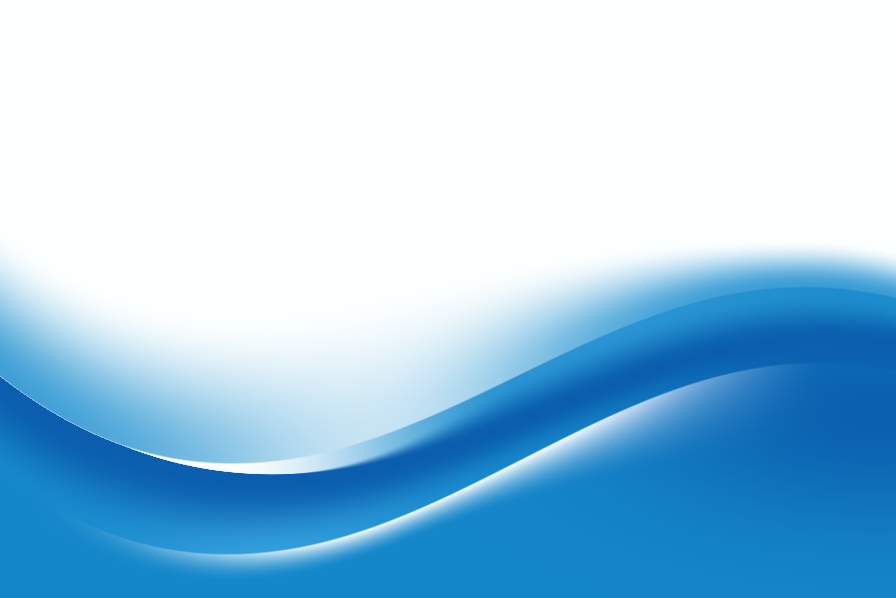
Reproduce this background procedurally as a Shadertoy shader.

```glsl
// A glossy blue ribbon sweeps below a white sky, with soft glows along its edges.
// Three cosine waves bound the ribbon: top rim, inner fold and lower rim.
// Vertical distances to these waves drive the gradients of each layer.

#define WHITE vec3(0.99, 1.0, 1.0)
#define SKY   vec3(0.16, 0.58, 0.82)
#define AZURE vec3(0.08, 0.53, 0.79)
#define NAVY  vec3(0.04, 0.37, 0.68)
#define LILAC vec3(0.66, 0.77, 0.92)
#define SKY_GLOW_LEFT  0.25
#define SKY_GLOW_RIGHT 0.08
#define RIM_GLOW_LEFT  0.045
#define RIM_GLOW_RIGHT 0.14

// Cosine from trough to crest (x, y each), lifted towards the left border.
float wave(float x, vec2 trough, vec2 crest, float lift) {
    float phase = 3.14159 * (x - trough.x) / (crest.x - trough.x);
    float rise = max(0.0, 1.0 - x / trough.x);
    return mix(trough.y, crest.y, 0.5 - 0.5 * cos(phase)) + lift * rise * rise * rise;
}

// White sky with a blue haze that thins out in the middle.
vec3 skyColor(float x, float height) {
    float width = mix(SKY_GLOW_LEFT, SKY_GLOW_RIGHT, smoothstep(0.35, 0.9, x));
    float dip = (x - 0.42) / 0.22;
    float strength = 1.0 - 0.72 * exp(-dip * dip);
    float haze = smoothstep(0.0, 1.0, 1.0 - max(height, 0.0) / width);
    return mix(WHITE, SKY, 0.92 * strength * haze);
}

// Upper face: a white sliver on the left turning into a blue band.
vec3 upperFace(float x, float across) {
    vec3 rim = mix(WHITE, SKY, smoothstep(0.25, 0.58, x));
    rim = mix(rim, AZURE, 0.6 * smoothstep(0.7, 1.0, x));
    float shadeStart = mix(0.95, 0.1, smoothstep(0.3, 0.58, x));
    return mix(rim, NAVY, smoothstep(shadeStart, 1.0, across));
}

// Lower face: a dark fold brightening towards the lower rim.
vec3 lowerFace(float x, float across) {
    vec3 foot = mix(AZURE, NAVY, 0.9 * smoothstep(0.5, 0.92, x));
    float sheen = exp(-pow((x - 0.3) / 0.16, 2.0));
    foot = mix(foot, SKY + 0.06, 0.8 * sheen);
    return mix(NAVY, foot, smoothstep(0.1, 1.0, across));
}

// Deep body under the ribbon, with a bright glow hugging the lower rim.
vec3 bodyColor(vec2 p, float depth) {
    vec2 shade = (p - vec2(0.98, 0.31)) / vec2(0.27, 0.18);
    vec3 body = mix(AZURE, NAVY, 0.95 * exp(-dot(shade, shade)));
    float width = mix(RIM_GLOW_LEFT, RIM_GLOW_RIGHT, smoothstep(0.45, 0.85, p.x));
    float strength = smoothstep(0.03, 0.42, p.x) * (1.0 - smoothstep(0.68, 0.93, p.x));
    float glow = pow(clamp(1.0 - depth / width, 0.0, 1.0), 1.7);
    vec3 light = mix(WHITE, LILAC, smoothstep(0.6, 0.8, p.x));
    return mix(body, light, strength * glow);
}

void mainImage(out vec4 fragColor, in vec2 fragCoord) {
    vec2 p = fragCoord / iResolution.xy;
    float soft = 1.2 / iResolution.y;

    float top = wave(p.x, vec2(0.260, 0.225), vec2(0.898, 0.520), 0.041);
    float fold = wave(p.x, vec2(0.306, 0.206), vec2(0.924, 0.434), 0.053);
    float foot = wave(p.x, vec2(0.254, 0.073), vec2(0.914, 0.393), 0.033);
    fold = min(fold, top - 0.001);

    // Stack the layers from the sky downwards.
    vec3 color = skyColor(p.x, p.y - top);
    float upperAcross = clamp((top - p.y) / (top - fold), 0.0, 1.0);
    float lowerAcross = clamp((fold - p.y) / (fold - foot), 0.0, 1.0);
    color = mix(color, upperFace(p.x, upperAcross), smoothstep(-soft, soft, top - p.y));
    color = mix(color, lowerFace(p.x, lowerAcross), smoothstep(-soft, soft, fold - p.y));
    vec3 body = bodyColor(p, max(foot - p.y, 0.0));
    color = mix(color, body, smoothstep(-soft, soft, foot - p.y));

    fragColor = vec4(color, 1.0);
}
```
